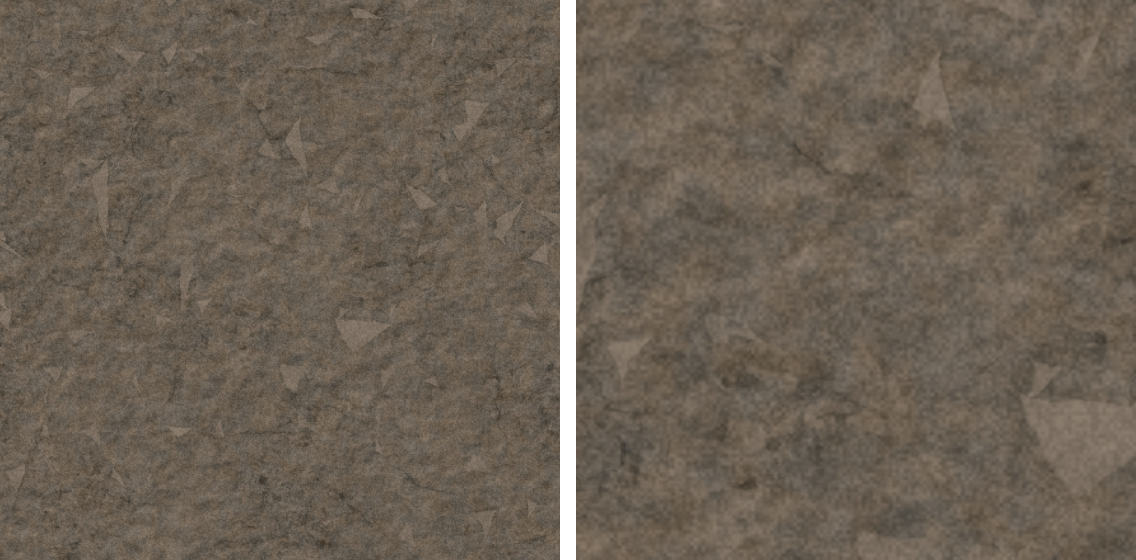
Left, the full canvas; right, a detail of the centre.
Reproduce this texture procedurally as a WebGL 1 fragment shader.

```glsl
precision highp float;
uniform vec2 u_resolution;

const vec3 STONE = vec3(0.402, 0.361, 0.312);
const vec3 TONE_STEP = vec3(0.046, 0.041, 0.038);
const vec3 RUST_TINT = vec3(0.026, 0.002, -0.022);

float hash(vec2 p) {
  vec3 q = fract(p.xyx * 0.1031);
  q += dot(q, q.yzx + 33.33);
  return fract((q.x + q.y) * q.z);
}

vec2 hash2(vec2 p) {
  return vec2(hash(p), hash(p + 57.3));
}

float noise(vec2 p) {
  vec2 i = floor(p);
  vec2 f = fract(p);
  f = f * f * (3.0 - 2.0 * f);
  float low = mix(hash(i), hash(i + vec2(1.0, 0.0)), f.x);
  float high = mix(hash(i + vec2(0.0, 1.0)), hash(i + 1.0), f.x);
  return mix(low, high, f.y);
}

float fbm(vec2 p) {
  float sum = 0.0;
  float amp = 0.45;
  for (int i = 0; i < 5; i++) {
    sum += amp * noise(p);
    p = mat2(0.8, 0.6, -0.6, 0.8) * p * 2.03 + 17.1;
    amp *= 0.58;
  }
  return sum;
}

vec2 rotate(vec2 p, float angle) {
  float c = cos(angle);
  float s = sin(angle);
  return vec2(c * p.x + s * p.y, c * p.y - s * p.x);
}

// Thin wandering lines along the middle level of the noise
float veins(vec2 p, float width) {
  return 1.0 - smoothstep(0.0, width, abs(fbm(p) - 0.5));
}

// Distance to scattered, stretched, three-sided chips
float chipDistance(vec2 p, float cellSize, float share, float seed) {
  vec2 cell = floor(p / cellSize);
  float nearest = 1.0;
  for (int y = -1; y <= 1; y++) {
    for (int x = -1; x <= 1; x++) {
      vec2 id = cell + vec2(x, y) + seed;
      vec2 center = (id - seed + hash2(id)) * cellSize;
      vec2 shape = hash2(id + 11.7);
      vec2 q = rotate(p - center, 0.7 + 2.6 * shape.x);
      q.x *= 0.55;
      float size = cellSize * mix(0.035, 0.12, shape.y * shape.y);
      float d = -1.0;
      for (int k = 0; k < 3; k++) {
        float angle = 2.094 * float(k) + 0.8 * hash(id + float(k) * 3.1);
        d = max(d, dot(q, vec2(cos(angle), sin(angle))) - size);
      }
      nearest = min(nearest, d + step(share, hash(id + 29.0)));
    }
  }
  return nearest;
}

// Long fractures: x is the thin core, y the soft shade around it
vec2 fractures(vec2 p, float cellSize) {
  vec2 cell = floor(p / cellSize);
  vec2 dark = vec2(0.0);
  for (int y = -1; y <= 1; y++) {
    for (int x = -1; x <= 1; x++) {
      vec2 id = cell + vec2(x, y) + 40.0;
      vec2 center = (id - 40.0 + hash2(id)) * cellSize;
      vec2 q = rotate(p - center, 3.1416 * hash(id + 5.0));
      float reach = cellSize * mix(0.25, 0.6, hash(id + 8.0));
      float fade = 1.0 - smoothstep(0.3, 1.0, abs(q.x) / reach);
      float d = abs(q.y);
      vec2 line = vec2(1.0 - smoothstep(0.0005, 0.0028, d), 1.0 - smoothstep(0.0, 0.010, d));
      dark = max(dark, line * fade);
    }
  }
  return dark;
}

void main() {
  vec2 p = gl_FragCoord.xy / min(u_resolution.x, u_resolution.y);
  vec2 wobble = vec2(fbm(p * 20.0), fbm(p * 20.0 + 31.0)) - 0.5;
  vec2 bent = p + 0.022 * wobble;
  float region = fbm(p * 5.0 + 9.0);

  // Mottled body with lit relief and fine grain
  vec2 rough = bent * vec2(38.0, 45.0);
  float body = fbm(rough);
  float relief = body - fbm(rough + vec2(-0.22, 0.30));
  float grain = 0.65 * noise(p * 440.0) + 0.35 * noise(p * 230.0 + 7.0) - 0.5;
  float tone = 0.32 + 0.7 * (region - 0.5) + 2.6 * (body - 0.5);
  tone += 3.2 * relief + 3.0 * grain;

  // Hairline cracks, fractures and pits
  float broken = smoothstep(0.36, 0.60, fbm(p * 7.0 + 23.0));
  tone -= 1.0 * broken * veins(bent * vec2(9.0, 13.0) + 3.0, 0.030);
  tone -= 0.85 * broken * veins(bent * vec2(22.0, 28.0) + 61.0, 0.045);
  vec2 fracture = fractures(p + 0.050 * wobble, 0.25);
  tone -= 1.1 * fracture.x + 0.7 * fracture.y;
  tone -= 1.5 * broken * smoothstep(0.80, 0.92, noise(bent * 95.0));

  // Pale chips with dark broken rims
  vec2 chipPoint = p + 0.020 * wobble;
  float chip = min(chipDistance(chipPoint, 0.19, 0.50, 3.0), chipDistance(chipPoint, 0.085, 0.42, 80.0));
  float pale = 1.0 - smoothstep(-0.0016, 0.0008, chip);
  float rim = (1.0 - smoothstep(0.0, 0.006, chip)) * (1.0 - pale);
  tone -= 0.8 * rim * smoothstep(0.35, 0.65, noise(p * 45.0));
  float chipTone = 2.3 + 2.4 * grain + 1.6 * (body - 0.5);
  tone = mix(tone, chipTone, pale * mix(0.50, 1.0, noise(p * 22.0 + 5.0)));

  float rust = (fbm(bent * 55.0 + 90.0) - 0.5) * 2.0 * (1.0 - pale);
  vec3 color = STONE + TONE_STEP * clamp(tone, -3.4, 3.4) + RUST_TINT * rust;
  gl_FragColor = vec4(color, 1.0);
}
```
